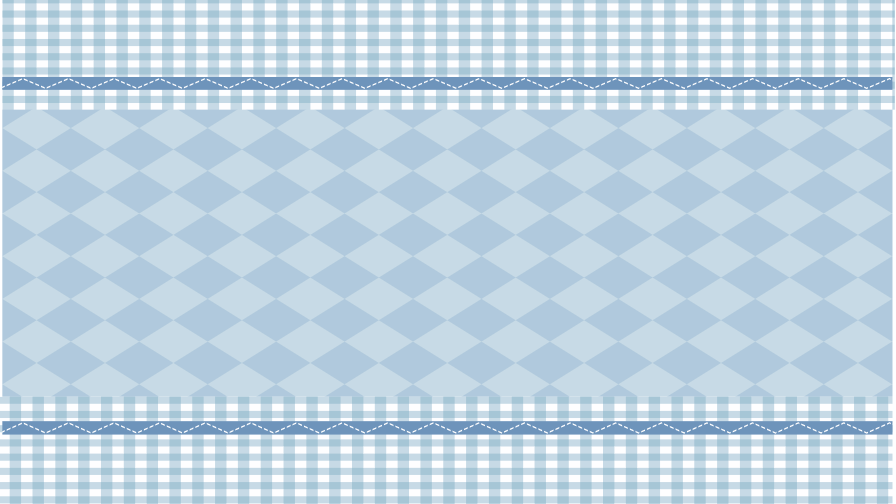
Reproduce this pattern procedurally as a Shadertoy shader.

```glsl
#define CANVAS vec2(768.0, 432.0)
#define DIAMOND_SIZE vec2(58.67, 36.6)
#define DIAMOND_CENTER vec2(2.0, 164.7)
#define CHECK_SIZE vec2(19.56, 12.2)
#define TOP_CHECK_START vec2(2.0, 9.0)
#define LOW_CHECK_START vec2(8.3, 340.0)
#define PANEL_Y vec2(94.0, 340.0)
#define TOP_RIBBON_Y vec2(66.0, 77.0)
#define LOW_RIBBON_Y vec2(361.0, 372.5)
#define ZIGZAG_PERIOD 39.1
#define DASH_PERIOD 4.9

const vec3 WHITE = vec3(0.995, 0.995, 1.0);
const vec3 PALE_BLUE = vec3(0.78, 0.855, 0.9);
const vec3 DIAMOND_BLUE = vec3(0.69, 0.79, 0.865);
const vec3 CROSS_BLUE = vec3(0.65, 0.775, 0.84);
const vec3 RIBBON_BLUE = vec3(0.43, 0.58, 0.735);

// Coverage of a shape from its signed distance and the pixel width
float cover(float dist, float px) {
    return clamp(0.5 - dist / px, 0.0, 1.0);
}

// Coverage of the span between two limits
float span(float v, vec2 limits, float px) {
    return cover(abs(v - 0.5 * (limits.x + limits.y)) - 0.5 * (limits.y - limits.x), px);
}

// Stripes filling half of each period
float stripes(float v, float start, float period, float px) {
    float offset = mod(v - start + 0.25 * period, period) - 0.5 * period;
    return cover(abs(offset) - 0.25 * period, px);
}

// Woven checks: pale where one stripe lies, deeper where two cross
vec3 gingham(vec2 p, vec2 start, vec2 px) {
    float column = stripes(p.x, start.x, CHECK_SIZE.x, px.x);
    float row = stripes(p.y, start.y, CHECK_SIZE.y, px.y);
    vec3 color = mix(WHITE, PALE_BLUE, max(column, row));
    return mix(color, CROSS_BLUE, column * row);
}

// Harlequin field
vec3 diamonds(vec2 p, float px) {
    vec2 cell = abs(fract((p - DIAMOND_CENTER) / DIAMOND_SIZE + 0.5) - 0.5);
    float dist = (cell.x + cell.y - 0.5) / length(1.0 / DIAMOND_SIZE);
    return mix(PALE_BLUE, DIAMOND_BLUE, cover(dist, px));
}

// Ribbon with a dashed zigzag stitch
vec3 ribbon(vec2 p, vec2 limits, float px) {
    float height = limits.y - limits.x;
    float wave = abs(fract(p.x / ZIGZAG_PERIOD) - 0.5) * 2.0;
    float slope = 1.5 * height / ZIGZAG_PERIOD;
    float lineY = limits.x + height * (0.13 + 0.75 * wave);
    float dist = abs(p.y - lineY) / sqrt(1.0 + slope * slope) - 0.55;
    float dash = abs(fract(p.x / DASH_PERIOD) - 0.5) * DASH_PERIOD - 0.33 * DASH_PERIOD;
    return mix(RIBBON_BLUE, WHITE, cover(dist, px) * cover(dash, px));
}

void mainImage(out vec4 fragColor, in vec2 fragCoord) {
    vec2 px = CANVAS / iResolution.xy;
    vec2 p = fragCoord * px;
    p.y = CANVAS.y - p.y;

    // Gingham bands above and below, with narrow white side margins
    bool upper = p.y < 0.5 * CANVAS.y;
    vec2 start = upper ? TOP_CHECK_START : LOW_CHECK_START;
    vec2 bandX = upper ? vec2(2.0, 767.0) : vec2(-1.0, 765.0);
    vec3 color = mix(WHITE, gingham(p, start, px), span(p.x, bandX, px.x));

    // Central panel
    float inside = span(p.x, vec2(2.0, 765.0), px.x);
    float panel = span(p.y, PANEL_Y, px.y);
    color = mix(color, mix(WHITE, diamonds(p, px.x), inside), panel);

    // Ribbons
    vec2 ribbonY = upper ? TOP_RIBBON_Y : LOW_RIBBON_Y;
    float band = span(p.y, ribbonY, px.y) * inside;
    color = mix(color, ribbon(p, ribbonY, px.x), band);

    fragColor = vec4(color, 1.0);
}
```
